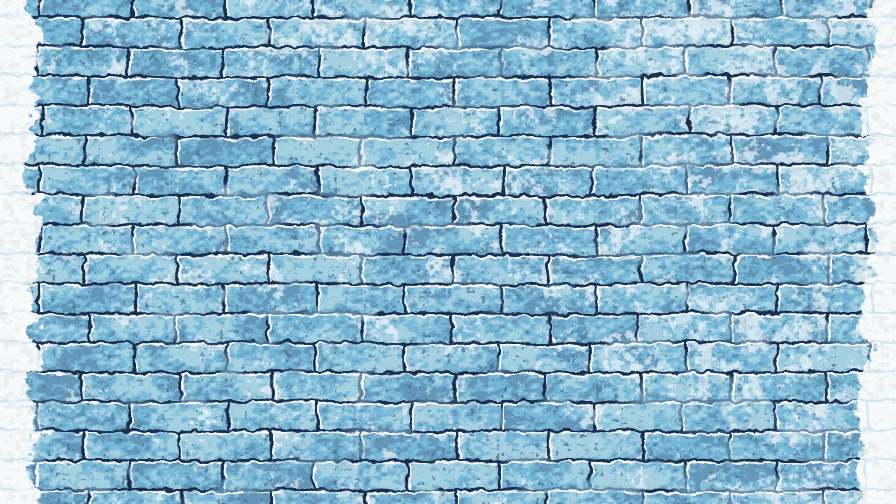
This texture is drawn by a Shadertoy shader. Its source:

```glsl
// A sunlit brick wall in running bond, painted blue, with ragged white side bands.
// Signed distances to the nearest bed and head joint place a dark shadow line and
// a pale mortar line; value noise adds grain, chipped edges and worn paint.

#define ROWS 17.04          // brick courses down the canvas
#define BRICK_LENGTH 3.12   // in course heights
#define BED_OFFSET 0.43     // height of the lowest bed joint
#define JOINT_JITTER 0.09   // shift of head joints, in bricks
#define SHADOW_WIDTH 0.042  // half widths, in course heights
#define MORTAR_WIDTH 0.034
#define ROUGHNESS 0.24      // raggedness of the joints
#define WEAR 0.65           // amount of flaked paint
#define LEFT_EDGE 0.039     // painted span, as a share of the width
#define RIGHT_EDGE 0.966

const vec3 PAINT = vec3(0.46, 0.72, 0.845);
const vec3 PALE  = vec3(0.65, 0.82, 0.88);
const vec3 DUSK  = vec3(0.39, 0.59, 0.72);
const vec3 SLATE = vec3(0.28, 0.42, 0.55);
const vec3 NAVY  = vec3(0.09, 0.18, 0.31);
const vec3 WHITE = vec3(0.97, 0.98, 0.985);

float hash(vec2 p) {
    return fract(sin(dot(p, vec2(127.1, 311.7))) * 43758.5453);
}

float noise(vec2 p) {
    vec2 i = floor(p), f = fract(p);
    f = f * f * (3.0 - 2.0 * f);
    return mix(mix(hash(i), hash(i + vec2(1, 0)), f.x),
               mix(hash(i + vec2(0, 1)), hash(i + vec2(1, 1)), f.x), f.y);
}

float fbm(vec2 p) {
    float sum = 0.0, amp = 0.533;
    for (int i = 0; i < 4; i++) {
        sum += amp * noise(p);
        p = p * 2.03 + 17.3;
        amp *= 0.5;
    }
    return sum;
}

float band(float x, float halfWidth, float soft) {
    return 1.0 - smoothstep(halfWidth - soft, halfWidth + soft, abs(x));
}

void mainImage(out vec4 fragColor, in vec2 fragCoord) {
    vec2 s = fragCoord / iResolution.y * ROWS;   // one unit is one course
    float across = fragCoord.x / iResolution.x;
    float up = fragCoord.y / iResolution.y;
    float soft = max(0.6 * ROWS / iResolution.y, 0.02);

    // Ragged joint layout
    vec2 wobble = vec2(fbm(s * 3.5 + 7.0), fbm(s * 3.5 + 31.0)) - 0.5;
    vec2 w = s + ROUGHNESS * wobble;
    float y = w.y - BED_OFFSET + 0.12 * (noise(s * vec2(0.3, 0.15)) - 0.5);
    float row = floor(y);
    float bed = y - floor(y + 0.5);
    float u = w.x / BRICK_LENGTH - mix(0.43, 0.937, mod(row, 2.0));
    float joint = floor(u + 0.5);
    float head = (u - joint - JOINT_JITTER * (hash(vec2(joint, row)) - 0.5)) * BRICK_LENGTH;
    vec2 brick = vec2(joint - step(head, 0.0), row);
    float edge = min(abs(bed), abs(head));

    // Paint tone: per-brick shade, broad patches, fine grain and relief
    float tone = hash(brick + 5.0);
    float grain = fbm(s * vec2(5.0, 7.0));
    float relief = noise(s * 8.0) - noise(s * 8.0 + vec2(-0.5, 0.6));
    float blotch = fbm(s * vec2(0.7, 1.1) + tone * 9.0);
    float t = 0.5 * grain + 0.5 * blotch + 0.09 * (tone - 0.5) + 0.1 * relief;
    vec3 col = mix(PAINT, PALE, smoothstep(0.48, 0.61, t));
    col = mix(col, DUSK, 1.0 - smoothstep(0.36, 0.46, t));
    col = mix(col, SLATE, 0.7 * smoothstep(0.69, 0.79, fbm(s * 6.0 + 50.0)));

    // Flaked paint, heavier near brick edges and toward the upper right
    float bias = 0.1 * across * across + 0.06 * up * up + 0.13 * exp(-edge * 9.0);
    float flakes = 0.55 * fbm(s * 1.3 + 90.0) + 0.45 * fbm(s * 6.5 + 13.0) + bias;
    col = mix(col, WHITE, WEAR * smoothstep(0.62, 0.74, flakes));

    // Shadow under and beside each brick, pale mortar next to it
    float depth = smoothstep(0.22, 0.55, noise(s * vec2(0.9, 1.7) + 3.0) + 0.15 - 0.2 * across);
    float crisp = smoothstep(0.25, 0.55, noise(s * 2.6 + 60.0) + 0.15 * across);
    float bedShade = band(bed - 0.025, SHADOW_WIDTH, soft);
    float headShade = band(head + 0.025, SHADOW_WIDTH * 1.15, soft);
    float shade = max(bedShade, headShade);
    float mortar = max(band(bed + 0.055, MORTAR_WIDTH, soft),
                       band(head - 0.065, MORTAR_WIDTH, soft));
    col = mix(col, SLATE, 0.35 * exp(-edge * 16.0));
    col = mix(col, WHITE, mortar * mix(0.25, 0.95, crisp));
    col = mix(col, mix(SLATE, NAVY, depth), shade * mix(0.55, 1.0, depth));

    // White side bands with faint joints
    vec3 bare = WHITE - 0.05 * smoothstep(0.5, 0.7, grain);
    bare = mix(bare, PALE, 0.45 * shade * (0.4 + 0.6 * crisp));
    float ragged = 0.012 * (hash(vec2(row, 8.0)) - 0.5) + 0.035 * (fbm(s * 2.2 + 4.0) - 0.5);
    float rim = max(0.7 / iResolution.x, 0.002);
    float x = across + ragged;
    float right = RIGHT_EDGE + 0.012 * (up - 0.5);
    float painted = smoothstep(LEFT_EDGE - rim, LEFT_EDGE + rim, x)
                  * (1.0 - smoothstep(right - rim, right + rim, x));
    fragColor = vec4(mix(bare, col, painted), 1.0);
}
```
